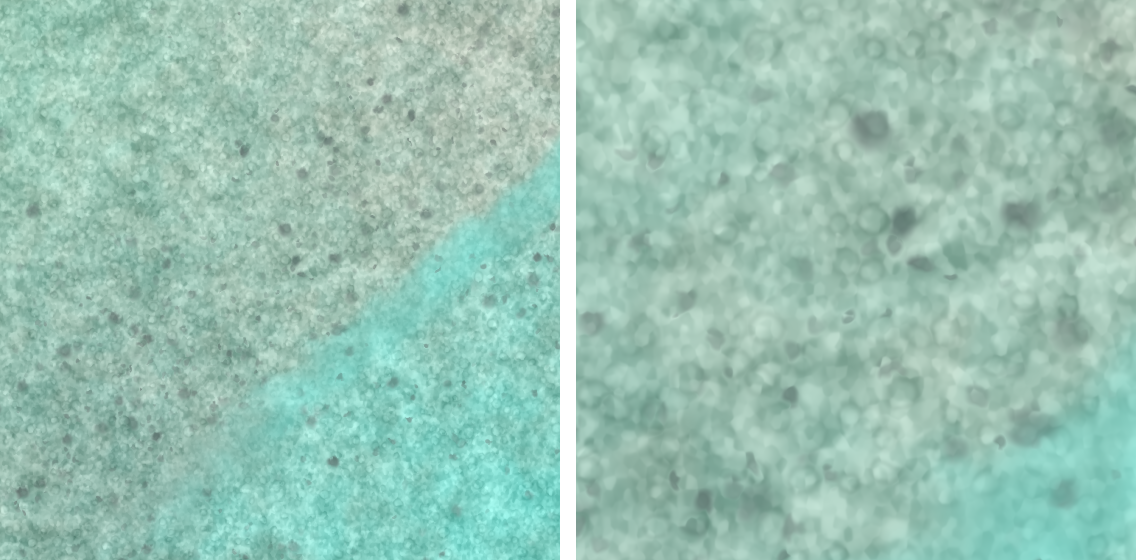
Left: the whole. Right: its middle third, enlarged.
Give the GLSL for this texture, as a Shadertoy shader.

```glsl
// Weathered pale sea-green stone with dark specks and a turquoise diagonal vein.
const vec3 SAGE      = vec3(0.615, 0.770, 0.705);
const vec3 MINT      = vec3(0.615, 0.800, 0.725);
const vec3 WARM_GREY = vec3(0.710, 0.785, 0.730);
const vec3 DULL_TEAL = vec3(0.550, 0.700, 0.655);
const vec3 TURQUOISE = vec3(0.480, 0.850, 0.805);
const vec3 SPECK     = vec3(0.310, 0.365, 0.360);
const float VEIN_SLOPE  = 0.83;
const float VEIN_OFFSET = -0.145;
const float VEIN_WIDTH  = 0.045;
const float SPECK_SCALE = 31.0;
const float PEBBLE_SCALE = 46.0;
const float GRAIN_CONTRAST = 1.0;

vec2 hash2(vec2 p) {
    vec3 q = fract(p.xyx * vec3(0.1031, 0.1030, 0.0973));
    q += dot(q, q.yzx + 33.33);
    return fract((q.xx + q.yz) * q.zy);
}

// Cellular noise with softly blended cells, from -1 to 1.
float mottle(vec2 p) {
    vec2 cell = floor(p), f = p - cell;
    float total = 0.0, weight = 0.0;
    for (int j = -1; j <= 1; j++)
    for (int i = -1; i <= 1; i++) {
        vec2 g = vec2(i, j);
        vec2 d = g + hash2(cell + g) - f;
        float w = exp(-6.0 * dot(d, d));
        total += w * hash2(cell + g + 57.0).x;
        weight += w;
    }
    return 2.0 * total / weight - 1.0;
}

// Scattered round grains: x is the filled disc, y is the rim.
vec2 grains(vec2 p, float density) {
    vec2 cell = floor(p), f = p - cell, result = vec2(0.0);
    for (int j = -1; j <= 1; j++)
    for (int i = -1; i <= 1; i++) {
        vec2 g = vec2(i, j);
        vec2 k = hash2(cell + g + 71.0);
        float d = length(g + 0.15 + 0.7 * hash2(cell + g) - f);
        float radius = mix(0.20, 0.43, k.x);
        float present = smoothstep(0.0, 0.14, density - k.y);
        float strength = mix(0.4, 1.0, hash2(cell + g + 133.0).x);
        float disc = 1.0 - smoothstep(0.45 * radius, 1.2 * radius, d);
        float rim = exp(-pow((d - radius) / 0.10, 2.0));
        result = max(result, present * strength * vec2(disc, rim));
    }
    return result;
}

float blob(vec2 p, vec2 center, vec2 size) {
    vec2 d = (p - center) / size;
    return exp(-dot(d, d));
}

void mainImage(out vec4 fragColor, in vec2 fragCoord) {
    vec2 uv = fragCoord / iResolution.xy;
    vec2 p = uv + 3.0;

    // Noise from broad clouds to fine grain
    float cloud = mottle(p * 7.0);
    float patches = mottle(p * 18.0);
    float clumps = mottle(p * 44.0);
    float grain = mottle(p * 98.0);
    float dust = mottle(p * vec2(200.0, 165.0));
    vec2 wobble = vec2(clumps, mottle(p * 44.0 + 19.0)) * 0.002
                + vec2(grain, dust) * 0.0016;

    // Signed distance below the vein's centre line
    float below = (VEIN_SLOPE * uv.x + VEIN_OFFSET - uv.y) / length(vec2(VEIN_SLOPE, 1.0));
    below += 0.010 * cloud + 0.012 * patches + 0.004 * clumps;

    // Broad colour regions
    vec3 color = SAGE;
    color = mix(color, MINT, blob(uv, vec2(0.05, 0.95), vec2(0.40, 0.45)));
    color = mix(color, WARM_GREY, blob(uv, vec2(0.90, 0.88), vec2(0.48, 0.52)));
    color = mix(color, DULL_TEAL, 0.8 * blob(uv, vec2(0.22, 0.18), vec2(0.34, 0.38)));
    float lower = smoothstep(-0.02, 0.04, below);
    float corner = blob(uv, vec2(0.98, 0.02), vec2(0.45, 0.38));
    float sea = lower * clamp(0.30 + 0.65 * corner + 0.20 * cloud + 0.14 * patches, 0.0, 1.0);
    color = mix(color, TURQUOISE, sea);

    // Turquoise vein, duller toward the lower left
    float vein = exp(-pow(below / VEIN_WIDTH, 4.0)) * smoothstep(0.08, 0.45, uv.x);
    vec3 veinColor = mix(DULL_TEAL, TURQUOISE, smoothstep(0.25, 0.62, uv.x));
    color = mix(color, veinColor, vein * (0.62 + 0.12 * patches));

    // Tonal mottling with slight warm and cool shifts
    float calm = 1.0 - 0.45 * vein;
    float tone = 0.022 * cloud + 0.040 * patches
               + calm * GRAIN_CONTRAST * (0.050 * clumps + 0.062 * grain + 0.055 * dust);
    color += tone * vec3(1.08, 0.95, 0.98);
    color += vec3(0.018, -0.004, -0.006) * mottle(p * 25.0 + 41.0);

    // Faint pebble outlines
    vec2 pebbles = grains((p + wobble) * PEBBLE_SCALE, 0.65);
    color -= calm * (0.060 * pebbles.y - 0.025 * pebbles.x);

    // Dark specks gathered in uneven clusters
    float belt = exp(-pow((below + 0.20) / 0.20, 2.0));
    float cluster = mottle(p * 11.0 + 5.0);
    float density = (0.10 + 0.17 * belt + 0.06 * lower) * (1.0 - 0.7 * vein)
                  + 0.16 * belt * max(cluster, 0.0) + 0.05 * cluster;
    vec2 specks = grains((p + 1.5 * wobble) * SPECK_SCALE, density);
    vec2 crumbs = grains((p + 2.0 * wobble) * SPECK_SCALE * 1.7 + 11.0, density * 0.9);
    float dark = max(0.62 * specks.x + 0.10 * specks.y, 0.46 * crumbs.x);
    vec3 speckColor = SPECK + vec3(0.03, -0.01, 0.0) * patches;
    color = mix(color, speckColor, clamp(dark * (0.95 + 0.30 * grain), 0.0, 0.8));

    fragColor = vec4(clamp(color, 0.0, 1.0), 1.0);
}
```
